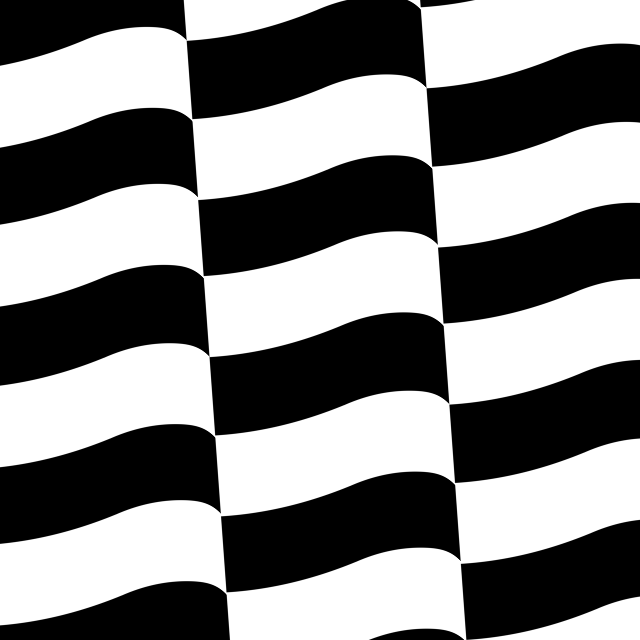
A three.js fragment shader for this pattern:

```glsl
varying vec2 vUv;

const vec3 INK = vec3(0.0);
const vec3 PAPER = vec3(1.0);

// Leaning columns
const float COLUMN_WIDTH = 0.3694;
const float COLUMN_START = 0.3593;
const float COLUMN_LEAN = 0.0722;
const float COLUMN_DROP = 0.0742;

// Two dark bands of slightly different thickness per period
const float BAND_PERIOD = 0.4942;
const vec2 BAND_CENTER = vec2(0.125, 0.372);
const vec2 BAND_HALF = vec2(0.0612, 0.0594);

// Wave profile: gentle climb, rounded crest, steep fall
const float CLIMB_SLOPE = 0.061;
const float CLIMB_BEND = 0.865;
const float CLIMB_END = 0.2018;
const vec2 CREST = vec2(0.3034, 0.0699);
const float CREST_BEND = 2.173;
const float FALL_BEND = 824.0;

float waveHeight(float x) {
  if (x < CLIMB_END) return x * (CLIMB_SLOPE + CLIMB_BEND * x);
  float t = x - CREST.x;
  float fall = max(t, 0.0);
  return CREST.y - CREST_BEND * t * t - FALL_BEND * fall * fall * fall * fall;
}

// Solves for the wave height measured from the leaning column edge
float leaningWave(float across) {
  float height = 0.0;
  for (int i = 0; i < 4; i++) {
    height = waveHeight(across - COLUMN_LEAN * height);
  }
  return height;
}

// Signed distance along y to the nearest dark band, negative inside
float bandDistance(float depth) {
  vec2 wrapped = mod(depth - BAND_CENTER + 0.5 * BAND_PERIOD, BAND_PERIOD);
  vec2 d = abs(wrapped - 0.5 * BAND_PERIOD) - BAND_HALF;
  return min(d.x, d.y);
}

float columnPaper(float column, float across, float y, float blur) {
  float local = clamp(across - column * COLUMN_WIDTH, 0.0, COLUMN_WIDTH);
  float depth = 1.0 - y + leaningWave(local) - column * COLUMN_DROP;
  return smoothstep(-blur, blur, bandDistance(depth));
}

void main() {
  float blur = 0.7 * max(fwidth(vUv.x), fwidth(vUv.y));
  float across = vUv.x + COLUMN_LEAN * vUv.y - COLUMN_START;

  // Blend the two columns that share the nearest edge
  float edge = floor(across / COLUMN_WIDTH + 0.5);
  float left = columnPaper(edge - 1.0, across, vUv.y, blur);
  float right = columnPaper(edge, across, vUv.y, blur);
  float side = smoothstep(-blur, blur, across - edge * COLUMN_WIDTH);

  gl_FragColor = vec4(mix(INK, PAPER, mix(left, right, side)), 1.0);
}
```
